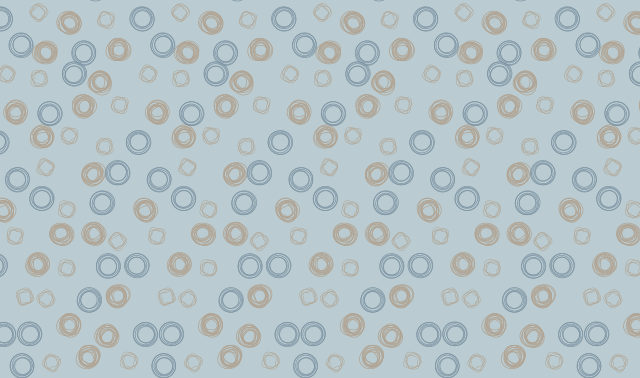
A Shadertoy shader for this pattern:

```glsl
// Scattered hand-drawn rings on pale blue: slate double rings, dense sand
// scribbles and small sand knots. Each sits in a jittered, staggered cell
// and is built from several thin, wobbling loops. Units: canvas height = 1.

struct RingStyle {
    vec3 ink;
    float inner, outer;  // radii of the innermost and outermost loop
    float stroke;        // line width
    float loops;         // number of loops
    float wobble, lobes; // height and count of the waves along a loop
    float drift;         // how far loop centres stray
};

const vec3 BACKGROUND = vec3(0.73, 0.80, 0.82);
const vec3 SLATE = vec3(0.49, 0.58, 0.64);
const vec3 SAND = vec3(0.69, 0.64, 0.575);

const RingStyle SLATE_RING = RingStyle(SLATE, 0.0220, 0.0320, 0.0019, 5.0, 0.0004, 2.0, 0.0013);
const RingStyle SAND_SCRIBBLE = RingStyle(SAND, 0.0155, 0.0305, 0.0020, 10.0, 0.0018, 2.0, 0.0024);
const RingStyle SAND_KNOT = RingStyle(SAND, 0.0155, 0.0225, 0.0013, 4.0, 0.0018, 4.0, 0.0013);

const vec2 CELL = vec2(0.09375, 0.0833);
const vec2 JITTER = vec2(0.46, 0.44); // share of a cell
const float REPEAT_COLUMNS = 4.0;     // the scatter repeats sideways
const float REACH = 0.040;            // no ring extends beyond this
const float TAU = 6.2831853;

vec2 hash2(vec2 p) {
    vec3 q = fract(vec3(p.xyx) * vec3(0.1031, 0.1030, 0.0973));
    q += dot(q, q.yzx + 33.33);
    return fract((q.xx + q.yz) * q.zy);
}

// Shuffles the three kinds within every run of three cells.
RingStyle pickStyle(vec2 id) {
    float index = id.x + REPEAT_COLUMNS * id.y;
    vec2 shuffle = hash2(vec2(floor(index / 3.0), 71.0));
    float direction = shuffle.x < 0.5 ? 1.0 : 2.0;
    float kind = mod(index * direction + floor(shuffle.y * 3.0), 3.0);
    if (kind < 0.5) return SLATE_RING;
    if (kind < 1.5) return SAND_SCRIBBLE;
    return SAND_KNOT;
}

// Box-filtered coverage of a line, also when it is thinner than a pixel.
float lineCoverage(float dist, float width, float pixel) {
    return clamp(0.5 * (width + pixel) - dist, 0.0, min(width, pixel)) / pixel;
}

// Ink coverage of one ring centred on the origin.
float ringCoverage(vec2 p, RingStyle style, vec2 seed, float pixel) {
    float bare = 1.0;
    for (float k = 0.0; k < style.loops; k++) {
        vec2 random = hash2(seed * 7.0 + vec2(k * 3.7, k * 5.3 + 11.0));
        vec2 phase = TAU * random;
        vec2 q = p - style.drift * vec2(cos(phase.x), sin(phase.x));
        float angle = atan(q.y, q.x);
        float spread = k / (style.loops - 1.0);
        // Slate loops gather at the two rims.
        if (style.lobes < 3.0 && style.loops < 6.0) spread = smoothstep(0.1, 0.9, spread);
        float radius = mix(style.inner, style.outer, spread)
                     + style.wobble * sin(style.lobes * angle + phase.y)
                     + 0.35 * style.wobble * sin(3.0 * angle + phase.x);
        bare *= 1.0 - lineCoverage(abs(length(q) - radius), style.stroke, pixel);
    }
    return 1.0 - bare;
}

void mainImage(out vec4 fragColor, in vec2 fragCoord) {
    float pixel = 1.0 / iResolution.y;
    vec2 p = fragCoord * pixel;
    vec3 color = BACKGROUND;

    // Visit the neighbouring cells; odd rows are shifted by half a cell.
    for (float dy = -1.0; dy <= 1.0; dy++) {
        float row = floor(p.y / CELL.y) + dy;
        float shift = 0.5 * mod(row, 2.0);
        for (float dx = -1.0; dx <= 1.0; dx++) {
            float column = floor(p.x / CELL.x - shift) + dx;
            vec2 id = vec2(mod(column, REPEAT_COLUMNS), row);
            vec2 seed = id + vec2(17.0, 29.0);
            vec2 jitter = (hash2(seed) - 0.5) * JITTER;
            vec2 center = (vec2(column + shift, row) + 0.5 + jitter) * CELL;
            vec2 local = p - center;
            if (length(local) > REACH) continue;
            RingStyle style = pickStyle(id);
            color = mix(color, style.ink, ringCoverage(local, style, seed, pixel));
        }
    }
    fragColor = vec4(color, 1.0);
}
```
